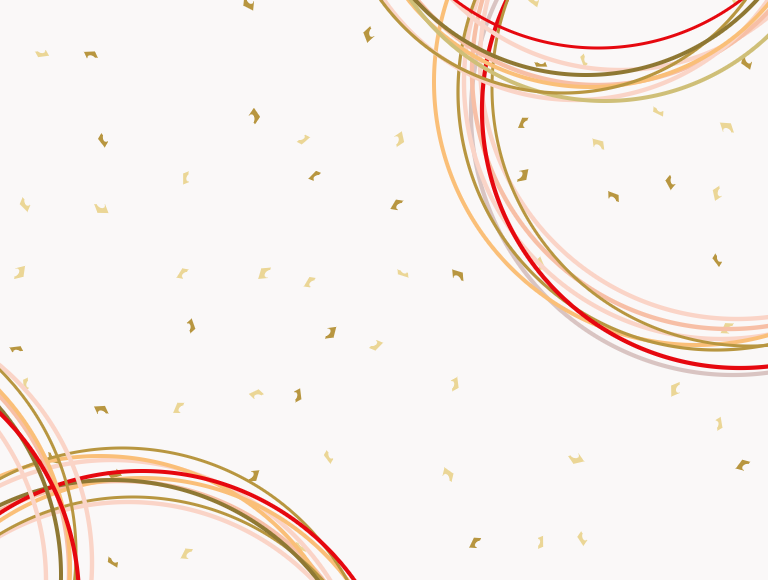
Write a WebGL 2 fragment shader that draws this background.

```glsl
#version 300 es
precision highp float;
// Bundles of thin overlapping rings in red, gold and peach on off-white, with gold confetti.

uniform vec2 u_resolution;
out vec4 fragColor;

const vec3 RED = vec3(0.90, 0.03, 0.06);
const vec3 GOLD = vec3(0.72, 0.59, 0.25);
const vec3 OLIVE = vec3(0.56, 0.47, 0.20);
const vec3 KHAKI = vec3(0.81, 0.75, 0.47);
const vec3 ORANGE = vec3(0.98, 0.75, 0.47);
const vec3 MAUVE = vec3(0.85, 0.77, 0.76);
const vec3 PEACH = vec3(0.97, 0.75, 0.65);
const vec3 PINK = vec3(0.98, 0.83, 0.78);

vec2 p;       // position, canvas height = 580 units
float pixel;  // size of one pixel in those units
vec3 colour;  // colour painted so far

vec3 hash3(vec2 cell) {
    vec3 q = fract(cell.xyx * vec3(0.1031, 0.103, 0.0973));
    q += dot(q, q.yxz + 33.33);
    return fract((q.xxy + q.yzz) * q.zyx);
}

void paint(float dist, vec3 ink) {
    colour = mix(colour, ink, clamp(0.5 - dist / pixel, 0.0, 1.0));
}

void ring(vec2 centre, float radius, float width, vec3 ink) {
    paint(abs(length(p - centre) - radius) - 0.5 * width, ink);
}

// Three pale rings whose centres drift by a constant step
void paleRings(vec2 centre, vec2 drift, float radius) {
    for (int i = 0; i < 3; i++) {
        ring(centre + drift * float(i), radius, 4.4, i == 1 ? PEACH : PINK);
    }
}

// One bitten, slanted paper scrap in most cells of a grid
void confetti(float size) {
    vec2 cell = floor(p / size);
    vec3 place = hash3(cell + 7.0);
    vec3 form = hash3(cell + 91.0);
    vec2 q = p - (cell + 0.2 + 0.6 * place.xy) * size;
    float angle = 6.2832 * form.x;
    q = mat2(cos(angle), sin(angle), -sin(angle), cos(angle)) * q;
    q.x += 0.4 * q.y;
    vec2 edge = abs(q) - vec2(5.5, mix(2.0, 4.5, form.y));
    float scrap = max(edge.x, edge.y);
    float bite = 4.0 - length(q - vec2(1.0, 4.5));
    if (place.z < 0.62) {
        paint(max(scrap, bite), form.z < 0.5 ? GOLD : vec3(0.92, 0.84, 0.59));
    }
}

void main() {
    pixel = 580.0 / u_resolution.y;
    p = gl_FragCoord.xy * pixel;
    colour = vec3(0.98, 0.973, 0.973);

    confetti(70.0);

    // Large bundle at the right
    ring(vec2(733, 467), 262.0, 4.2, MAUVE);
    paleRings(vec2(737, 518), vec2(-8, -10), 257.0);
    ring(vec2(697, 498), 263.0, 4.0, ORANGE);
    ring(vec2(716, 488), 258.0, 3.2, GOLD);
    ring(vec2(740, 470), 258.0, 4.2, RED);
    ring(vec2(750, 492), 258.0, 3.0, GOLD);

    // Bundle hanging from the top edge
    paleRings(vec2(620, 744), vec2(-22, -15), 234.0);
    ring(vec2(590, 726), 233.0, 4.0, ORANGE);
    ring(vec2(605, 716), 237.0, 4.0, KHAKI);
    ring(vec2(563, 712), 225.0, 3.2, GOLD);
    ring(vec2(586, 737), 232.0, 4.0, OLIVE);
    ring(vec2(598, 769), 237.0, 3.0, RED);

    // Bundle rising from the bottom edge
    paleRings(vec2(128, -180), vec2(-8, 21), 258.0);
    ring(vec2(100, -134), 258.0, 4.0, ORANGE);
    ring(vec2(142, -156), 258.0, 4.0, ORANGE);
    ring(vec2(122, -126), 258.0, 3.0, GOLD);
    ring(vec2(133, -175), 258.0, 3.0, GOLD);
    ring(vec2(112, -162), 262.0, 4.0, OLIVE);
    ring(vec2(142, -152), 261.0, 4.0, RED);

    // Bundle entering from the left edge
    paleRings(vec2(-166, 17), vec2(-23, -9), 258.0);
    ring(vec2(-188, 12), 258.0, 4.0, ORANGE);
    ring(vec2(-182, 27), 258.0, 3.0, GOLD);
    ring(vec2(-197, 5), 258.0, 4.0, OLIVE);
    ring(vec2(-181, -20), 260.0, 4.2, RED);

    fragColor = vec4(colour, 1.0);
}
```
